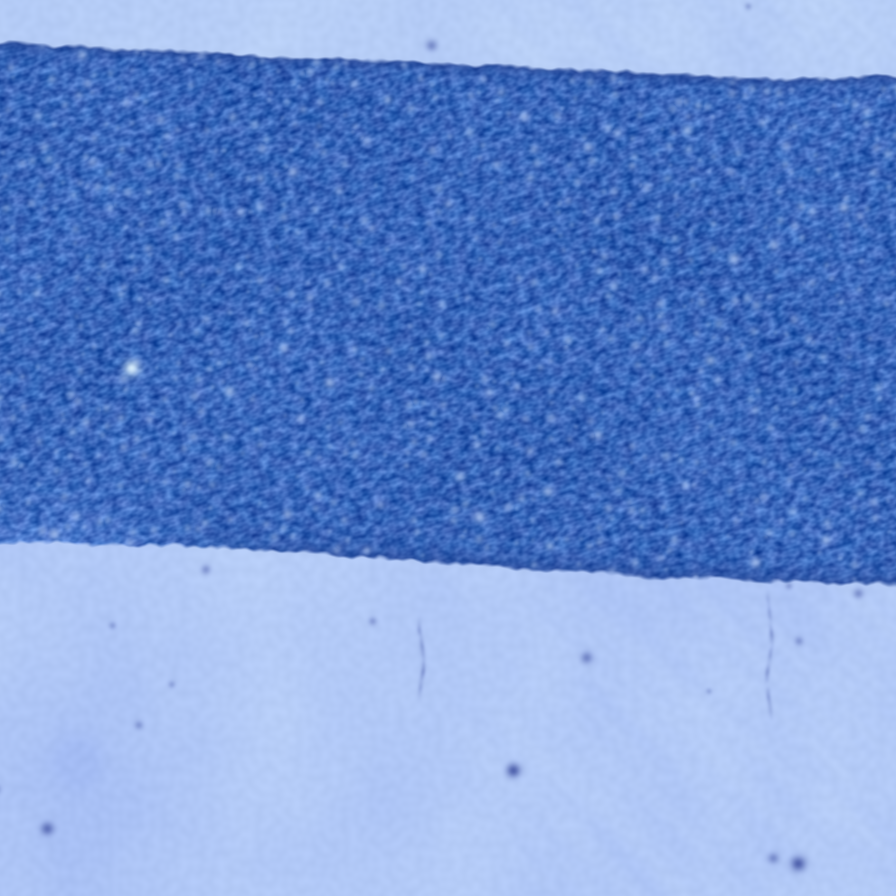
Give the GLSL for this texture, as a three.js fragment shader.

```glsl
// Blue asphalt band with bright mineral flecks between two worn, pale painted stripes.
#define ASPHALT vec3(0.222, 0.400, 0.728)
#define ASPHALT_EDGE vec3(0.150, 0.265, 0.570)
#define PAINT vec3(0.710, 0.800, 0.970)
#define PAINT_SHADE vec3(0.640, 0.735, 0.955)
#define FLECK vec3(0.660, 0.760, 0.940)
#define CHIP vec3(0.260, 0.330, 0.640)
#define GRAIN_SCALE vec2(78.0, 112.0)
#define GRAIN_CONTRAST 0.27
#define EDGE_ROUGHNESS 0.0035
#define EDGE_SOFTNESS 0.0028

varying vec2 vUv;

vec2 hash2(vec2 p) {
  vec3 q = fract(p.xyx * vec3(0.1031, 0.1030, 0.0973));
  q += dot(q, q.yzx + 33.33);
  return fract((q.xx + q.yz) * q.zy);
}

float gradientDot(vec2 cell, vec2 offset) {
  float angle = 6.2832 * hash2(cell).x;
  return dot(vec2(cos(angle), sin(angle)), offset);
}

float gradientNoise(vec2 p) {
  vec2 i = floor(p), f = fract(p);
  vec2 w = f * f * f * (f * (f * 6.0 - 15.0) + 10.0);
  vec2 e = vec2(1.0, 0.0);
  float low = mix(gradientDot(i, f), gradientDot(i + e, f - e), w.x);
  float high = mix(gradientDot(i + e.yx, f - e.yx), gradientDot(i + 1.0, f - 1.0), w.x);
  return mix(low, high, w.y);
}

float fbm(vec2 p) {
  float sum = 0.0, gain = 0.6;
  for (int i = 0; i < 4; i++) {
    sum += gain * gradientNoise(p);
    p = p * 2.03 + 17.3;
    gain *= 0.5;
  }
  return sum;
}

// Soft spot around a centre
float spot(vec2 p, vec2 centre, float radius) {
  vec2 d = (p - centre) / radius;
  return exp(-dot(d, d));
}

// Randomly sized spots, one candidate per cell
float scatter(vec2 p, float cells, float density, float radius) {
  vec2 base = floor(p * cells);
  float cover = 0.0;
  for (int y = -1; y <= 1; y++) {
    for (int x = -1; x <= 1; x++) {
      vec2 cell = base + vec2(float(x), float(y));
      vec2 pick = hash2(cell + 71.0);
      vec2 centre = (cell + hash2(cell + 13.0)) / cells;
      float size = radius * mix(0.55, 1.1, pick.y);
      cover = max(cover, step(pick.x, density) * mix(0.4, 1.0, pick.y) * spot(p, centre, size));
    }
  }
  return cover;
}

// Thin vertical wear mark with a wandering path
float scratch(vec2 p, float x, float bottom, float top) {
  float d = p.x - x - 0.006 * gradientNoise(vec2(x * 90.0, p.y * 22.0));
  float span = smoothstep(bottom, bottom + 0.03, p.y) * (1.0 - smoothstep(top - 0.03, top, p.y));
  return span * exp(-d * d / 0.000009) * (0.5 + gradientNoise(p * 70.0));
}

vec3 asphalt(vec2 p, float below, float above) {
  vec2 slanted = vec2(p.x + 0.25 * p.y, p.y - 0.3 * p.x);
  float grain = 0.75 * gradientNoise(slanted * GRAIN_SCALE)
              + 0.50 * gradientNoise(slanted * GRAIN_SCALE * 1.9 + 31.0);
  vec3 color = ASPHALT + GRAIN_CONTRAST * grain * vec3(1.0, 0.98, 0.86);
  color += 0.05 * fbm(p * 5.0);
  color.r += 0.05 * gradientNoise(p * 65.0 + 9.0);
  // Dusty lower left, darker rims against the paint
  color += 0.07 * exp(-above * 16.0) * (1.0 - smoothstep(0.05, 0.32, p.x));
  float rim = 0.85 * exp(-below * 170.0)
            + 0.65 * exp(-above * 110.0) * smoothstep(0.08, 0.4, p.x);
  color = mix(color, ASPHALT_EDGE, clamp(rim, 0.0, 0.85));
  // Mineral flecks
  float flecks = max(0.5 * scatter(slanted, 72.0, 0.24, 0.0050), 0.8 * scatter(p, 27.0, 0.10, 0.0058));
  color = mix(color, FLECK, flecks);
  return mix(color, vec3(0.82, 0.91, 0.98), spot(p, vec2(0.147, 0.589), 0.0085));
}

vec3 paint(vec2 p) {
  float stain = 0.22 + 0.75 * fbm(p * vec2(5.0, 4.0) + 4.0);
  stain += 0.25 * (1.0 - smoothstep(0.0, 0.4, p.x)) * (1.0 - smoothstep(0.1, 0.3, p.y));
  // Diagonal brush streaks towards the lower right
  float streak = gradientNoise(vec2((p.x + p.y) * 32.0, (p.x - p.y) * 4.0));
  stain += 0.35 * streak * smoothstep(0.4, 0.75, p.x);
  stain += 0.7 * spot(p, vec2(0.085, 0.150), 0.026);
  vec3 color = mix(PAINT, PAINT_SHADE, clamp(stain, -0.3, 1.0));
  color += 0.025 * gradientNoise(p * 95.0);
  color += vec3(0.02, 0.02, 0.0) * smoothstep(0.85, 0.95, p.y);
  float wear = scratch(p, 0.859, 0.19, 0.35) + 1.2 * scratch(p, 0.470, 0.21, 0.32);
  float chips = max(0.55 * scatter(p, 15.0, 0.15, 0.006), 0.35 * wear);
  chips = max(chips, 0.85 * spot(p, vec2(0.573, 0.140), 0.0075));
  chips = max(chips, 0.85 * spot(p, vec2(0.891, 0.036), 0.0080));
  chips = max(chips, 0.70 * spot(p, vec2(0.053, 0.075), 0.0070));
  return mix(color, CHIP, clamp(chips, 0.0, 1.0));
}

void main() {
  vec2 p = vUv;
  float wobble = EDGE_ROUGHNESS * (gradientNoise(p * 24.0) + gradientNoise(p * 75.0));
  float topEdge = 0.952 - 0.047 * p.x + 0.009 * smoothstep(0.86, 1.0, p.x) + wobble;
  float bottomEdge = 0.396 - 0.048 * p.x - 0.004 * sin(6.2832 * (p.x - 0.5)) + 1.2 * wobble;
  float below = topEdge - p.y, above = p.y - bottomEdge;
  float band = smoothstep(-EDGE_SOFTNESS, EDGE_SOFTNESS, min(below, above));
  vec3 road = asphalt(p, max(below, 0.0), max(above, 0.0));
  gl_FragColor = vec4(mix(paint(p), road, band), 1.0);
}
```
